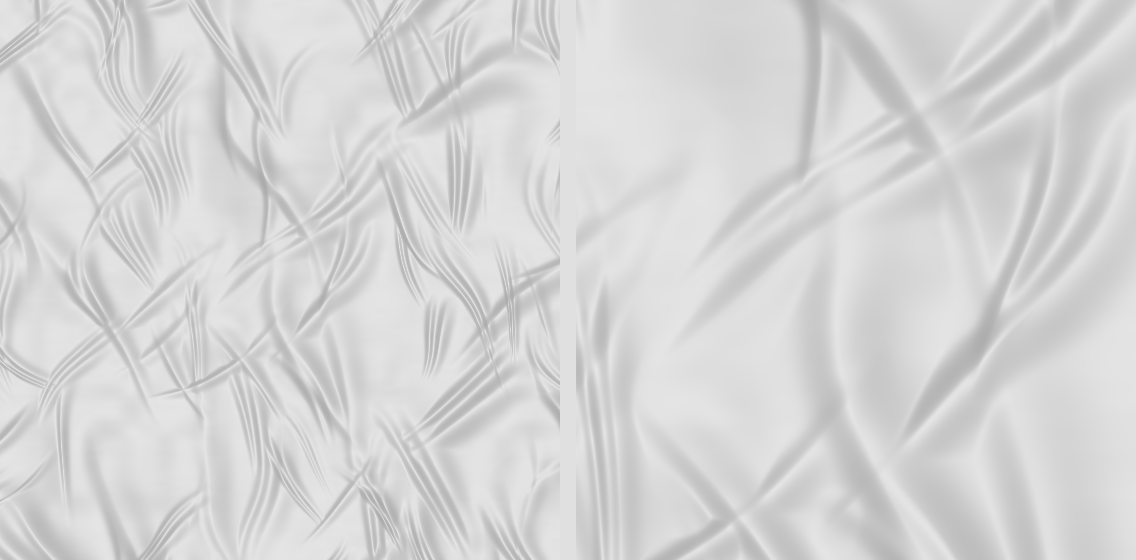
Left: the whole. Right: its middle third, enlarged.
Write a WebGL 1 fragment shader that draws this texture.

```glsl
precision highp float;
// Pale satin cloth with scattered tapering folds, shaded by surface slope.
uniform vec2 u_resolution;

const float CLOTH_TONE = 0.892;
const float SHADE_DEPTH = 0.27;
const float SLOPE_STEP = 0.001;

float hash(vec2 p) {
  return fract(sin(dot(p, vec2(127.1, 311.7))) * 43758.5453);
}

// Value noise with a quintic fade, so that its slope is smooth too.
float noise(vec2 p) {
  vec2 i = floor(p);
  vec2 f = fract(p);
  vec2 u = f * f * f * (f * (f * 6.0 - 15.0) + 10.0);
  float low = mix(hash(i), hash(i + vec2(1.0, 0.0)), u.x);
  float high = mix(hash(i + vec2(0.0, 1.0)), hash(i + vec2(1.0, 1.0)), u.x);
  return mix(low, high, u.y);
}

// Folds hang upright, lean steeply to the left, or rise to the right.
float foldAngle(float pick, float jitter) {
  float angle = pick < 0.4 ? 1.57 : (pick < 0.75 ? 2.05 : 0.72);
  return angle + (jitter - 0.5) * 0.4;
}

// Cross section: steep on one side, soft on the other, with a twin ridge.
float foldProfile(float x, float twin) {
  float ridge = x > 0.0 ? x : x * 0.55;
  float side = x - 2.7;
  return exp(-ridge * ridge) + twin * exp(-side * side * 1.6);
}

// One bent, tapering fold; q is measured from its centre.
float foldHeight(vec2 q, float angle, float halfLength, float width, float bend, float twin) {
  float c = cos(angle);
  float s = sin(angle);
  vec2 local = vec2(c * q.x + s * q.y, c * q.y - s * q.x);
  float t = local.x / halfLength;
  float taper = max(1.0 - t * t, 0.0);
  float across = local.y - halfLength * bend * t * t * (1.0 + 0.4 * t);
  float spread = width * (1.0 + 0.45 * t);
  return width * taper * sqrt(taper) * foldProfile(across / spread, twin);
}

// Jittered grid of folds, blended so that crossing ridges merge.
float foldLayer(vec2 p, float cell, float width, float share, float seed) {
  vec2 home = floor(p / cell);
  float total = 1e-13;
  for (int j = -2; j <= 2; j++) {
    for (int i = -2; i <= 2; i++) {
      vec2 id = home + vec2(float(i), float(j));
      vec2 key = id + seed;
      if (hash(key + 3.1) < share) {
        vec2 centre = (id + vec2(hash(key), hash(key + 17.3))) * cell;
        float angle = foldAngle(hash(key + 5.7), hash(key + 9.2));
        float halfLength = cell * mix(0.75, 1.55, hash(key + 23.9));
        float bend = (hash(key + 31.4) - 0.5) * 0.5;
        float size = hash(key + 41.8);
        float twin = 0.75 * step(0.5, hash(key + 53.6));
        float h = foldHeight(p - centre, angle, halfLength, width * mix(0.7, 1.4, size), bend, twin);
        h *= mix(1.3, 3.6, fract(size * 7.0));
        total += h * h * h;
      }
    }
  }
  return pow(total, 1.0 / 3.0);
}

float clothHeight(vec2 p) {
  vec2 drift = vec2(noise(p * 5.0 + 11.0), noise(p * 5.0 + 47.0)) - 0.5;
  vec2 q = p + 0.07 * drift;
  float sway = 0.09 * noise(p * vec2(6.0, 4.0) + 2.0) + 0.024 * noise(p * 15.0 + 8.0);
  float broad = foldLayer(q, 0.2, 0.014, 0.75, 19.0);
  float fine = foldLayer(q, 0.105, 0.0075, 0.6, 71.0);
  return sway + broad + fine;
}

// Flat cloth faces the viewer and is brightest; slopes fall off to grey.
float clothTone(vec2 slope) {
  float facing = inversesqrt(1.0 + dot(slope, slope));
  return CLOTH_TONE - SHADE_DEPTH * (1.0 - facing);
}

// Faint streaks of the weave.
float weave(vec2 p) {
  return (noise(p * vec2(35.0, 110.0)) - 0.5) * 0.007 + (noise(p * 24.0) - 0.5) * 0.006;
}

void main() {
  vec2 p = gl_FragCoord.xy / u_resolution.y;
  float here = clothHeight(p);
  float right = clothHeight(p + vec2(SLOPE_STEP, 0.0));
  float above = clothHeight(p + vec2(0.0, SLOPE_STEP));
  vec2 slope = vec2(right - here, above - here) / SLOPE_STEP;
  float tone = clothTone(slope) + weave(p);
  gl_FragColor = vec4(vec3(tone), 1.0);
}
```
